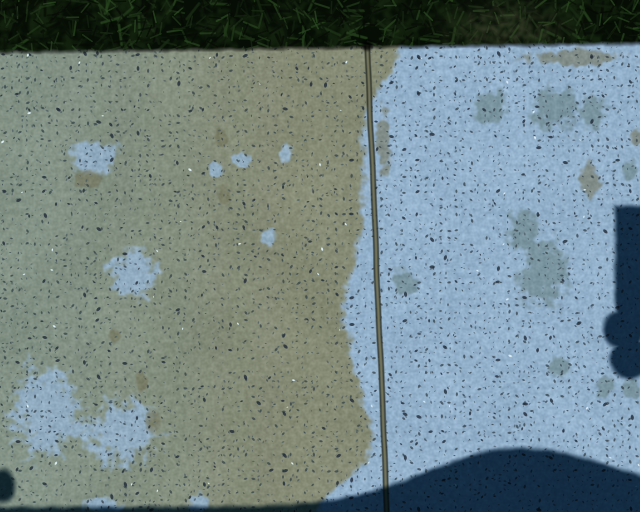
A Shadertoy shader for this texture:

```glsl
// Sunlit speckled paving with a seam, worn pale patches, stains, grass and cast shadows.
// Ragged ellipses warped by gradient noise lay out the patches; jittered grids
// scatter the stone chips, glints and grass blades. Canvas width is one unit.

const vec4 PALE[10] = vec4[10](   // centre, radii
    vec4(.208, .372, .040, .042), vec4(.072, .155, .060, .075), vec4(.190, .125, .065, .055),
    vec4(.148, .556, .042, .030), vec4(.375, .550, .017, .013), vec4(.338, .535, .012, .013),
    vec4(.420, .428, .013, .015), vec4(.447, .560, .012, .016), vec4(.160, .010, .030, .015),
    vec4(.310, .015, .020, .018));
const vec4 GREY[10] = vec4[10](
    vec4(.768, .632, .030, .030), vec4(.870, .630, .042, .040), vec4(.925, .625, .025, .030),
    vec4(.850, .375, .045, .060), vec4(.820, .440, .030, .035), vec4(.875, .227, .020, .020),
    vec4(.945, .195, .016, .020), vec4(.985, .190, .015, .018), vec4(.635, .360, .022, .025),
    vec4(.985, .535, .012, .020));
const vec4 BROWN[10] = vec4[10](
    vec4(.137, .520, .023, .014), vec4(.345, .585, .014, .016), vec4(.350, .495, .013, .017),
    vec4(.222, .205, .011, .018), vec4(.240, .140, .014, .020), vec4(.180, .275, .011, .012),
    vec4(.600, .580, .012, .060), vec4(.920, .520, .022, .028), vec4(.995, .585, .014, .016),
    vec4(.900, .711, .080, .014));

vec2 hash2(vec2 p) {
    vec3 q = fract(p.xyx * vec3(.1031, .1030, .0973));
    q += dot(q, q.yzx + 33.33);
    return fract((q.xx + q.yz) * q.zy);
}

float corner(vec2 id, vec2 f) {
    float a = 6.2832 * hash2(id).x;
    return dot(vec2(cos(a), sin(a)), f);
}

// Gradient noise, about -0.7 to 0.7
float noise(vec2 p) {
    vec2 i = floor(p), f = p - i, u = f * f * f * (f * (f * 6. - 15.) + 10.), e = vec2(1, 0);
    return mix(mix(corner(i, f), corner(i + e, f - e), u.x),
               mix(corner(i + e.yx, f - e.yx), corner(i + 1., f - 1.), u.x), u.y);
}

mat2 rotation(float a) { return mat2(cos(a), sin(a), -sin(a), cos(a)); }

// Coverage of a set of ragged ellipses
float patches(vec4 shapes[10], vec2 p, float ragged) {
    float field = -9.;
    for (int i = 0; i < 10; i++)
        field = max(field, 1. - length((p - shapes[i].xy) / shapes[i].zw));
    return smoothstep(-.05, .4, field + ragged);
}

// One small elongated chip in some of the grid cells
float chips(vec2 p, float cells, float chance, float size) {
    vec2 q = p * cells, id = floor(q), h = hash2(id + cells), k = hash2(id + 71.);
    vec2 d = rotation(6.28 * k.x) * (fract(q) - .3 - .4 * h);
    float aa = cells / iResolution.x;
    return step(k.y, chance) * smoothstep(aa, -aa, length(d * vec2(1, 1.7)) - size * (.5 + h.x));
}

vec3 grass(vec2 p) {
    float clump = noise(p * 22.);
    vec3 col = mix(vec3(.02, .05, .015), vec3(.07, .13, .05), smoothstep(-.3, .5, clump + noise(p * 90.) * .6));
    for (int layer = 0; layer < 3; layer++) {
        vec2 q = p * (36. + 13. * float(layer)) + 7.3 * float(layer);
        for (int n = 0; n < 9; n++) {
            vec2 id = floor(q) + vec2(n % 3, n / 3) - 1.;
            vec2 h = hash2(id), k = hash2(id + 53.);
            vec2 d = rotation(3.14 * k.x) * (q - id - h);
            d.x = max(abs(d.x) - .55, 0.);
            float blade = smoothstep(.13, .02, length(d));
            col = mix(col, vec3(.13, .23, .10) * (.15 + 1.2 * k.y * k.y), blade * .7);
        }
    }
    float dry = smoothstep(.14, .0, length((p - vec2(.79, .755)) * vec2(1, 2.2)));
    return mix(col, vec3(.23, .25, .17), dry * (.45 + noise(p * 100.) * .7));
}

vec3 paving(vec2 p) {
    float grain = noise(p * 110.) + .8 * noise(p * 230.);
    float ragged = .5 * noise(p * 35.) + .45 * noise(p * 95.);

    // Weathered tan surface, warmer towards the seam
    vec3 col = mix(vec3(.51, .57, .52), vec3(.52, .54, .455), smoothstep(.05, .5, p.x));
    col += .035 * noise(p * 9.) + .055 * grain;

    // Pale stone: one broad area with an uneven border, plus islands
    float border = .567 - .030 * exp(-pow((p.y - .31) / .09, 2.))
                 + .015 * exp(-pow((p.y - .12) / .04, 2.))
                 + .055 * smoothstep(.61, .72, p.y) - .07 * smoothstep(.09, .0, p.y);
    float pale = smoothstep(-.006, .007, p.x - border + .018 * ragged);
    pale = max(pale, .85 * patches(PALE, p, ragged));
    vec3 stone = vec3(.58, .695, .80) + .07 * grain + .03 * noise(p * 12.);
    col = mix(col, stone, pale);

    // Stains, chips and glints
    col = mix(col, vec3(.42, .52, .53) + .04 * grain, .65 * patches(GREY, p, ragged));
    col = mix(col, vec3(.45, .45, .35) + .04 * grain, .6 * patches(BROWN, p, ragged));
    col = mix(col, vec3(.20, .25, .28), .75 * chips(p, 85., .38, .17));
    col = mix(col, vec3(.25, .31, .35), .6 * chips(p + .37, 130., .30, .20));
    col = mix(col, vec3(.12, .16, .21), .8 * chips(p + .61, 48., .22, .13));
    return mix(col, vec3(.85, .92, .95), chips(p + .19, 24., .12, .045));
}

void mainImage(out vec4 fragColor, in vec2 fragCoord) {
    vec2 p = fragCoord / iResolution.x;
    float aa = 1. / iResolution.x;
    vec3 col = paving(p);

    // Leaning seam: dark groove with a tan filler strip
    float seam = abs(p.x - .605 + .043 * p.y + .0015 * noise(p * vec2(1, 14)));
    col = mix(col, vec3(.17, .19, .16), .85 * smoothstep(.0045 + aa, .0045 - aa, seam));
    col = mix(col, vec3(.45, .45, .35), smoothstep(.0018 + aa, .0018 - aa, seam));

    // Cast shadows: low hill along the bottom, block with rounded bumps at right
    float spread = p.x < .81 ? .2 : .24;
    float hill = p.y - .008 - .092 * exp(-pow((p.x - .81) / spread, 2.));
    float block = max(.961 - p.x, abs(p.y - .374) - .104);
    float bumps = min(length(p - vec2(.975, .285)), length(p - vec2(.985, .24))) - .032;
    float leaf = length((p - vec2(.005, .04)) * vec2(1, .7)) - .018;
    float shade = min(min(hill, leaf), min(block, bumps)) + .003 * noise(p * 45.);
    col *= mix(vec3(1), vec3(.13, .25, .33), smoothstep(.006, -.006, shade));

    // Lawn beyond the slab, with a dark ragged joint
    float lawn = p.y - .719 - .014 * p.x + .003 * noise(p * 60.);
    col *= 1. - .5 * smoothstep(-.006, .0, lawn);
    col = mix(col, grass(p), smoothstep(-aa, .002 + aa, lawn));
    col *= 1. - .7 * smoothstep(.012, .004, length(p - vec2(.574, .729)));

    fragColor = vec4(clamp(col, 0., 1.), 1);
}
```
